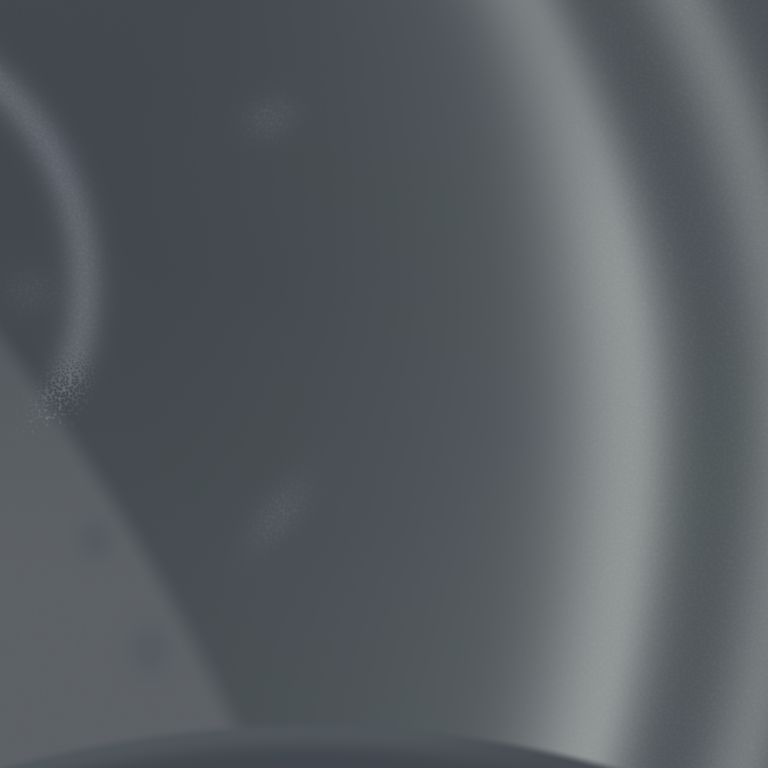
A three.js fragment shader for this background:

```glsl
varying vec2 vUv;

const vec3 SLATE_DARK = vec3(0.262, 0.284, 0.308);
const vec3 SLATE_LIGHT = vec3(0.312, 0.338, 0.352);
const vec3 PANEL_GREY = vec3(0.365, 0.382, 0.400);
const vec3 SILVER = vec3(0.570, 0.592, 0.592);
const vec3 RIM_GREY = vec3(0.315, 0.342, 0.360);
const vec3 BASE_SHADOW = vec3(0.258, 0.280, 0.308);

float hash(vec2 p) {
  p = fract(p * vec2(0.1031, 0.1137));
  p += dot(p, p.yx + 33.33);
  return fract((p.x + p.y) * p.x * 17.0);
}

// Distance to the nearest jittered cell point
float cellular(vec2 p) {
  vec2 cell = floor(p);
  float nearest = 2.0;
  for (int y = -1; y <= 1; y++) {
    for (int x = -1; x <= 1; x++) {
      vec2 id = cell + vec2(float(x), float(y));
      vec2 point = id + vec2(hash(id + 11.0), hash(id + 47.0));
      nearest = min(nearest, length(p - point));
    }
  }
  return nearest;
}

float layeredSines(vec2 p) {
  float sum = 0.0;
  float gain = 0.5;
  for (int i = 0; i < 4; i++) {
    sum += gain * sin(p.x + 1.3 * sin(p.y)) * cos(p.y * 0.9);
    p = mat2(0.8, 0.6, -0.6, 0.8) * p * 1.8 + 1.7;
    gain *= 0.5;
  }
  return sum;
}

float bell(float d, float width) {
  return exp(-d * d / (width * width));
}

// Ridge with separate falloffs on its two sides
float ridge(float d, float leftWidth, float rightWidth) {
  return bell(d, d < 0.0 ? leftWidth : rightWidth);
}

float bandCenter(float height) {
  float d = height - 0.45;
  return 0.823 - d * d * (d > 0.0 ? 0.44 : 0.29);
}

float smudge(vec2 p, vec2 center, vec2 size, float angle) {
  float c = cos(angle);
  float s = sin(angle);
  vec2 q = mat2(c, -s, s, c) * (p - center) / size;
  return exp(-dot(q, q));
}

void main() {
  vec2 p = vUv;
  float grain = cellular(p * 230.0) - 0.45;
  float mottling = layeredSines(p * 9.0);

  // Dark backdrop with faint cool and green patches
  float lift = 0.75 * smoothstep(0.15, 0.75, p.x) + 0.45 * (1.0 - smoothstep(0.0, 0.7, p.y));
  vec3 color = mix(SLATE_DARK, SLATE_LIGHT, clamp(lift, 0.0, 1.0));
  color += vec3(0.001, -0.005, 0.006) * mottling;

  // Soft panel at the lower left
  float panelEdge = 0.335 - 0.43 * p.y - 0.28 * p.y * p.y;
  float panel = 1.0 - smoothstep(-0.028, 0.018, p.x - panelEdge);
  color = mix(color, PANEL_GREY, panel * mix(1.0, 0.72, smoothstep(0.25, 0.6, p.y)));

  // Narrow arc at the left
  float arc = bell(length(p - vec2(-0.25, 0.629)) - 0.36, 0.025);
  arc *= smoothstep(0.45, 0.53, p.y + 0.1 * grain);
  color += arc * (0.115 + 0.03 * grain);

  // Broad bright band and its outer echo
  float d = p.x - bandCenter(p.y);
  float narrowing = mix(1.0, 0.8, smoothstep(0.5, 1.0, p.y));
  float band = ridge(d, 0.092 * narrowing, 0.058 * narrowing);
  float halo = ridge(d, 0.20, 0.05);
  float echo = ridge(d - 0.203, 0.055, 0.045);
  float topFade = mix(1.0, 0.68, smoothstep(0.6, 1.0, p.y));
  color = mix(color, SILVER, clamp((0.84 * band + 0.14 * halo) * topFade, 0.0, 1.0));
  color = mix(color, SILVER, 0.58 * echo);

  // Faint marks
  float marks = smudge(p, vec2(0.352, 0.846), vec2(0.035, 0.028), 0.4);
  marks += smudge(p, vec2(0.362, 0.329), vec2(0.055, 0.026), 0.9);
  marks += 0.7 * smudge(p, vec2(0.04, 0.62), vec2(0.035, 0.03), 0.0);
  color += marks * (0.035 + 0.04 * grain);
  float stains = smudge(p, vec2(0.124, 0.297), vec2(0.022, 0.026), 0.0);
  stains += smudge(p, vec2(0.195, 0.154), vec2(0.026, 0.032), 0.0);
  color -= stains * vec3(0.026, 0.026, 0.018);

  // Fine texture, strongest near the bands
  color += grain * mix(0.003, 0.022, smoothstep(0.62, 0.85, p.x));

  // Curved rim along the bottom
  float rimOffset = p.x - 0.40;
  float depth = 0.056 - 0.35 * rimOffset * rimOffset - p.y;
  vec3 rimColor = mix(RIM_GREY, BASE_SHADOW, smoothstep(0.008, 0.045, depth));
  rimColor = mix(rimColor, BASE_SHADOW, 0.7 * smoothstep(0.5, 0.75, p.x));
  color = mix(color, rimColor, smoothstep(-0.006, 0.008, depth));

  gl_FragColor = vec4(color, 1.0);
}
```
